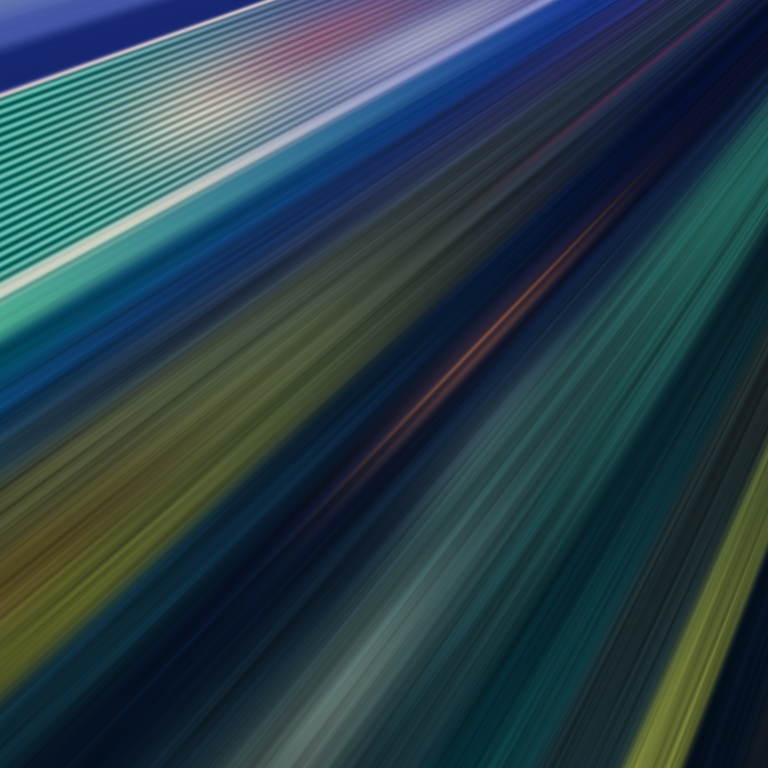
Reproduce this background procedurally as a three.js fragment shader.

```glsl
// Blurred streaks of coloured light fanning out from a point beyond the upper right corner.
varying vec2 vUv;

const vec2 VANISH = vec2(1.42, 1.378);

float hash(vec2 p) {
  return fract(sin(dot(p, vec2(41.3, 289.1))) * 4375.85);
}

float noise(vec2 p) {
  vec2 i = floor(p), f = fract(p);
  f = f * f * (3.0 - 2.0 * f);
  return mix(mix(hash(i), hash(i + vec2(1.0, 0.0)), f.x),
             mix(hash(i + vec2(0.0, 1.0)), hash(i + 1.0), f.x), f.y);
}

// Starts a new band at angle "edge", running from a near to a far colour.
vec3 band(vec3 col, float angle, float edge, float soft, vec3 near, vec3 far, float along) {
  return mix(col, mix(near, far, along), smoothstep(edge - soft, edge + soft, angle));
}

// Soft spot in fan coordinates (angle, distance).
float glow(vec2 fan, vec2 centre, vec2 size) {
  vec2 d = (fan - centre) / size;
  return exp(-dot(d, d));
}

// Thin ray with a smooth profile across the angle.
float ray(float angle, float centre, float width) {
  float d = (angle - centre) / width;
  return exp(-d * d);
}

// Lit panel with fine ribs and a warm centre.
vec3 ribbedPanel(vec2 fan, float along) {
  vec3 col = mix(vec3(0.20, 0.54, 0.50), vec3(0.30, 0.31, 0.55), smoothstep(0.25, 0.8, along));
  col = mix(col, vec3(0.76, 0.75, 0.67), 0.85 * glow(fan, vec2(24.2, 1.25), vec2(3.0, 0.15)));
  col = mix(col, vec3(0.56, 0.34, 0.45), 0.75 * glow(fan, vec2(23.2, 1.08), vec2(1.8, 0.14)));
  col = mix(col, vec3(0.68, 0.70, 0.79), 0.8 * glow(fan, vec2(26.3, 0.97), vec2(1.6, 0.17)));
  float rib = sin(fan.x * 6.2832 / 0.42);
  float strength = mix(0.24, 0.03, smoothstep(0.2, 0.85, along));
  return col + rib * strength * vec3(0.95, 0.85, 0.80);
}

// Dark and coloured bands in order of angle.
vec3 fanBands(vec2 fan, float t) {
  float a = fan.x;
  vec3 c = mix(vec3(0.42, 0.48, 0.70), vec3(0.26, 0.34, 0.66), smoothstep(14.5, 16.5, a));
  c = band(c, a, 17.3, 0.5, vec3(0.08, 0.15, 0.43), vec3(0.10, 0.15, 0.45), t);
  c = mix(c, ribbedPanel(fan, t), smoothstep(19.4, 19.6, a));
  c = band(c, a, 28.5, 0.3, vec3(0.32, 0.72, 0.55), vec3(0.10, 0.22, 0.58), t);
  c = band(c, a, 30.0, 0.5, vec3(0.00, 0.28, 0.34), vec3(0.07, 0.18, 0.48), t);
  c = band(c, a, 31.6, 0.8, vec3(0.03, 0.23, 0.38), vec3(0.13, 0.16, 0.40), t);
  c = band(c, a, 33.4, 0.7, vec3(0.13, 0.24, 0.31), vec3(0.15, 0.16, 0.32), t);
  c = band(c, a, 35.2, 0.9, vec3(0.27, 0.28, 0.17), vec3(0.13, 0.18, 0.27), t);
  c = band(c, a, 37.8, 1.0, vec3(0.32, 0.28, 0.13), vec3(0.10, 0.15, 0.25), t);
  c = band(c, a, 40.0, 0.8, vec3(0.32, 0.34, 0.14), vec3(0.06, 0.10, 0.22), t);
  c = band(c, a, 42.2, 0.6, vec3(0.05, 0.17, 0.23), vec3(0.02, 0.06, 0.19), t);
  c = band(c, a, 44.7, 0.7, vec3(0.02, 0.07, 0.14), vec3(0.03, 0.06, 0.17), t);
  c = band(c, a, 47.8, 1.0, vec3(0.06, 0.13, 0.18), vec3(0.06, 0.13, 0.24), t);
  c = band(c, a, 50.3, 1.2, vec3(0.19, 0.26, 0.26), vec3(0.11, 0.28, 0.30), t);
  c = band(c, a, 54.8, 1.0, vec3(0.09, 0.17, 0.21), vec3(0.11, 0.32, 0.30), t);
  c = band(c, a, 57.8, 0.8, vec3(0.02, 0.17, 0.20), vec3(0.03, 0.11, 0.15), t);
  c = band(c, a, 60.0, 0.5, vec3(0.05, 0.26, 0.28), vec3(0.04, 0.12, 0.16), t);
  c = band(c, a, 62.3, 0.6, vec3(0.09, 0.19, 0.22), vec3(0.13, 0.16, 0.16), t);
  c = band(c, a, 66.2, 0.5, vec3(0.46, 0.48, 0.19), vec3(0.20, 0.26, 0.17), t);
  c = band(c, a, 68.9, 0.3, vec3(0.02, 0.07, 0.13), vec3(0.02, 0.07, 0.13), t);
  return band(c, a, 71.8, 0.8, vec3(0.07, 0.09, 0.12), vec3(0.07, 0.09, 0.12), t);
}

void main() {
  // Fan coordinates: angle in degrees and distance from the vanishing point.
  vec2 toVanish = VANISH - vUv;
  float angle = degrees(atan(toVanish.y, toVanish.x));
  float dist = length(toVanish);
  vec2 fan = vec2(angle, dist);
  float along = clamp(1.75 - dist, 0.0, 1.0);

  vec3 col = fanBands(fan, along);

  // Streak texture, kept faint on the bright panel.
  float broad = noise(vec2(angle * 1.7, dist * 2.0)) - 0.5;
  float fine = noise(vec2(angle * 5.0, dist * 3.0 + 7.0)) - 0.5;
  float hair = noise(vec2(angle * 13.0, dist * 4.0 + 19.0)) - 0.5;
  float texture = mix(0.15, 1.0, smoothstep(28.5, 33.0, angle));
  col *= 1.0 + texture * (0.32 * broad + 0.36 * fine + 0.18 * hair);

  // Hazy light along the lower streaks.
  col += vec3(0.15, 0.14, 0.12) * glow(fan, vec2(52.8, 1.62), vec2(1.2, 0.22));
  col += vec3(0.11, 0.12, 0.10) * glow(fan, vec2(50.0, 1.22), vec2(1.1, 0.16));
  col += vec3(0.02, 0.11, 0.06) * glow(fan, vec2(53.2, 0.80), vec2(2.0, 0.20));
  col += vec3(0.07, 0.11, 0.05) * glow(fan, vec2(38.8, 1.36), vec2(2.6, 0.26));

  // Bright borders of the panel.
  vec3 borderColor = mix(vec3(0.86, 0.84, 0.78), vec3(0.56, 0.60, 0.82), smoothstep(0.3, 0.9, along));
  col = mix(col, borderColor, 0.92 * ray(angle, 28.1, 0.38));
  col = mix(col, vec3(0.86, 0.80, 0.82), 0.9 * ray(angle, 19.5, 0.15));

  // Warm ember rays in the dark centre.
  float ember = glow(fan, vec2(angle, 1.14), vec2(1.0, 0.24));
  col += ember * vec3(0.16, 0.08, 0.05) * ray(angle, 46.0, 1.0);
  col += ember * vec3(0.28, 0.16, 0.06) * (ray(angle, 46.0, 0.14) + 0.6 * ray(angle, 46.6, 0.25));
  col += vec3(0.16, 0.02, 0.05) * ray(angle, 38.8, 0.35) * smoothstep(0.65, 1.0, along);

  gl_FragColor = vec4(clamp(col, 0.0, 1.0), 1.0);
}
```
